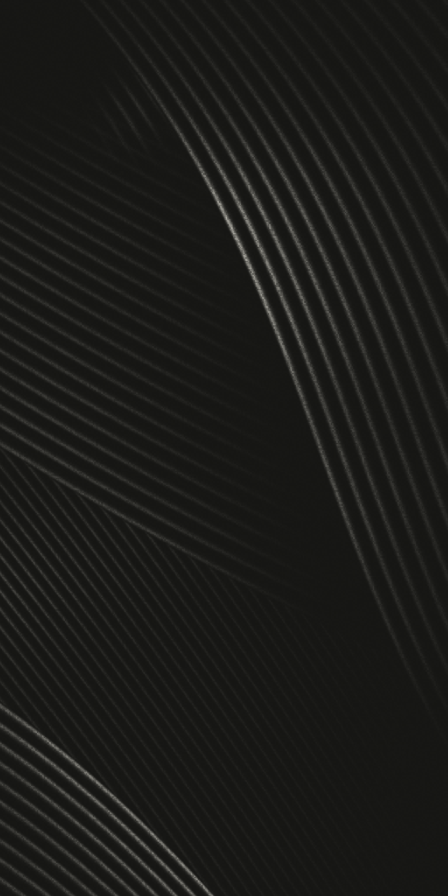
This background is drawn by a Shadertoy shader. Its source:

```glsl
// Four sheets of fine curved ridges on near-black, lit by soft local glows.
// Each sheet is a polynomial edge curve repeated at a near-even spacing;
// masks end the sheets, while layered sines and grain vary the sheen.

// Crest at every whole number, steep on one flank and soft on the other.
float ridges(float t) {
    float phase = 6.2831853 * t;
    float wave = 0.5 + 0.5 * cos(phase + 0.35 * sin(phase) - 0.25 * (1.0 - cos(phase)));
    return 0.68 * pow(wave, 3.5) + 0.32 * wave * wave;
}

// Elliptical falloff around a centre.
float glow(vec2 p, vec2 centre, vec2 radius) {
    vec2 d = (p - centre) / radius;
    return exp(-dot(d, d));
}

float grain(vec2 cell) {
    vec3 h = fract(vec3(cell.xyx) * 0.1031);
    h += dot(h, h.yzx + 33.33);
    return fract((h.x + h.y) * h.z);
}

float inside(float d) {
    return smoothstep(-0.005, 0.005, d);
}

void mainImage(out vec4 fragColor, in vec2 fragCoord) {
    // x runs 0..1 to the right, y runs 0..2 downwards
    vec2 p = vec2(fragCoord.x, iResolution.y - fragCoord.y) / iResolution.x;
    p.y *= 2.0 * iResolution.x / iResolution.y;
    float x = p.x, y = p.y;
    float sheen = 0.9 + 0.1 * sin(9.0 * x + 4.0 * y) * sin(13.0 * y - 5.0 * x);

    // Tall sweep from the top to the right side, spreading away from its edge
    float sweep = x - (0.183 + y * (0.868 + y * (-0.501 + y * 0.165)));
    float sweepMask = inside(sweep + 0.010);
    float sweepLight = 0.07 * smoothstep(1.75, 1.0, y)
        * (0.5 + 0.5 * smoothstep(0.0, 0.45, y))
        + 0.46 * exp(-5.0 * max(sweep, 0.0)) * glow(p, vec2(0.58, 0.53), vec2(0.5, 0.25))
        + 0.14 * exp(-8.0 * max(sweep, 0.0)) * glow(p, vec2(0.7, 0.98), vec2(0.4, 0.38));
    sweepLight *= 1.0 - 0.3 * smoothstep(0.25, 0.6, sweep);
    float light = sweepMask * ridges(sweep / (0.0425 + 0.01 * sweep)) * sweepLight;

    // Short loose strokes beside the top of the sweep
    float strokes = ridges((sweep + 0.012) / 0.042);
    light += 0.09 * strokes * glow(p, vec2(0.30, 0.25), vec2(0.06, 0.07)) * (1.0 - sweepMask);

    // Shallow ridges across the left middle
    float shelf = 0.99 + x * (0.62 - 0.10 * x) - y;
    float shelfMask = inside(shelf + 0.009);
    float shelfFade = smoothstep(0.18, 0.65, y)
        * (1.0 - smoothstep(0.10, 0.46 + 0.22 * y, x));
    float shelfLight = 0.10 * shelfFade
        + 0.06 * exp(-9.0 * max(shelf, 0.0)) * smoothstep(0.78, 0.2, x);
    light += shelfMask * (1.0 - sweepMask) * ridges(shelf / 0.0415) * shelfLight;

    // Diagonal ridges below the shelf, stopped by the lower corner sheet
    float corner = y - (1.575 + x * (0.70 + 0.42 * x));
    float cornerMask = inside(corner + 0.009);
    float diagonal = x + 0.15 * x * x - 0.80 * y;
    float diagonalLight = 0.045 * smoothstep(1.0, 0.25, x)
        + 0.10 * glow(p, vec2(0.02, 1.28), vec2(0.25, 0.21));
    light += (1.0 - shelfMask) * (1.0 - cornerMask) * ridges(diagonal / 0.032) * diagonalLight;

    // Bright ridges in the lower left corner
    float cornerLight = 0.13 + 0.25 * exp(-6.0 * max(corner, 0.0))
        * (0.5 + 0.5 * smoothstep(0.0, 0.22, x));
    light += cornerMask * ridges(corner / 0.043) * cornerLight;

    // Base tone, warm grey ridges and speckle on the lit parts
    float speckle = grain(floor(p * 256.0)) - 0.5;
    light *= sheen * (1.0 + 0.45 * speckle);
    vec3 color = vec3(0.088, 0.088, 0.079) + 0.006 * speckle;
    color += light * vec3(1.0, 0.99, 0.95);
    fragColor = vec4(color, 1.0);
}
```
